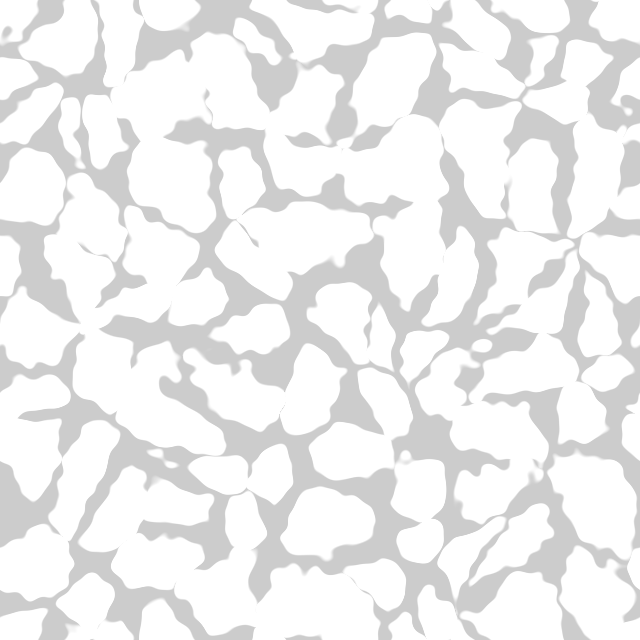
A WebGL 1 fragment shader for this texture:

```glsl
precision highp float;

uniform vec2 u_resolution;

#define CELLS 9.0          // cells across the tile
#define VEIN_WIDTH 0.077   // mean half width, in cells
#define WIDTH_SWING 0.062  // slow swelling and breaking of veins
#define WIDTH_RIPPLE 0.018 // fine variation of the width
#define CORNER_ROUND 0.05  // rounding where veins meet
#define SIZE_WARP 0.018    // stretches and squeezes cells
#define EDGE_WARP 0.0022   // waviness of the veins
#define SOFTNESS 0.0017    // half width of the edge blend
#define PAPER vec3(1.0)
#define VEIN vec3(0.8)

const float TAU = 6.2831853;

vec2 hash2(vec2 cell) {
  cell = mod(cell, CELLS);
  vec2 s = vec2(dot(cell, vec2(127.1, 311.7)), dot(cell, vec2(269.5, 183.3)));
  return fract(sin(s) * 43758.5);
}

// Layered sines with whole wave numbers, so the sum wraps on the unit tile
float waves(vec2 p, float frequency, float seed) {
  float sum = 0.0;
  for (int i = 0; i < 7; i++) {
    float n = float(i);
    float angle = n * 2.4 + seed;
    vec2 k = floor(frequency * (0.7 + 0.1 * n) * vec2(cos(angle), sin(angle)) + 0.5);
    sum += sin(TAU * dot(k, p) + seed * 5.3 + n * n * 1.7);
  }
  return sum * 0.53;
}

vec2 warp(vec2 p, float frequency, float seed) {
  return vec2(waves(p, frequency, seed), waves(p, frequency, seed + 1.9));
}

// Rounded distance to the nearest wall between cells
float wallDistance(vec2 p) {
  vec2 base = floor(p);
  vec2 local = fract(p);
  vec2 nearestCell = vec2(0.0);
  vec2 nearest = vec2(0.0);
  float best = 16.0;
  for (int y = -1; y <= 1; y++) {
    for (int x = -1; x <= 1; x++) {
      vec2 cell = vec2(float(x), float(y));
      vec2 toSeed = cell + hash2(base + cell) - local;
      float d = dot(toSeed, toSeed);
      if (d < best) {
        best = d;
        nearest = toSeed;
        nearestCell = cell;
      }
    }
  }
  float sum = 0.0;
  for (int y = -2; y <= 2; y++) {
    for (int x = -2; x <= 2; x++) {
      vec2 cell = nearestCell + vec2(float(x), float(y));
      vec2 toSeed = cell + hash2(base + cell) - local;
      vec2 across = toSeed - nearest;
      if (dot(across, across) > 0.0001) {
        float d = dot(0.5 * (nearest + toSeed), normalize(across));
        sum += exp(-d / CORNER_ROUND);
      }
    }
  }
  return -CORNER_ROUND * log(max(sum, 1e-20));
}

void main() {
  vec2 uv = gl_FragCoord.xy / u_resolution;

  // Uneven cells with wavy walls
  vec2 p = uv + SIZE_WARP * warp(uv, 3.0, 0.7) + EDGE_WARP * warp(uv, 25.0, 2.3);

  // Veins swell into patches and break into dashes
  float width = VEIN_WIDTH
    + WIDTH_SWING * waves(uv, 9.0, 4.1)
    + WIDTH_RIPPLE * waves(uv, 27.0, 5.6);

  float outside = (wallDistance(p * CELLS) - width) / CELLS;
  float blend = max(SOFTNESS, 0.7 / min(u_resolution.x, u_resolution.y));
  float paper = smoothstep(-blend, blend, outside);
  gl_FragColor = vec4(mix(VEIN, PAPER, paper), 1.0);
}
```
